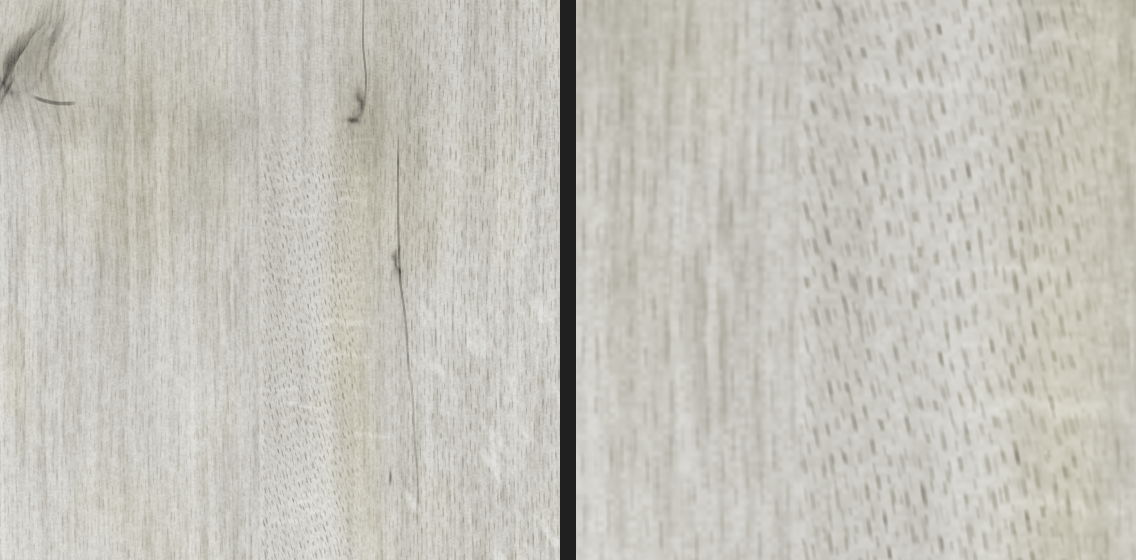
Left: the whole. Right: its middle third, enlarged.
Reproduce this texture procedurally as a Shadertoy shader.

```glsl
// Pale whitewashed oak boards with vertical grain, pores, cracks and a knot.

const vec3 DARK_WOOD = vec3(0.30, 0.29, 0.28);
const vec3 GREY_WOOD = vec3(0.70, 0.69, 0.65);
const vec3 PALE_WOOD = vec3(0.88, 0.88, 0.865);
const float SEAM_X = 0.467;

float hash(vec2 p) {
    return fract(sin(dot(p, vec2(127.1, 311.7))) * 43758.5453);
}

float noise(vec2 p) {
    vec2 i = floor(p), f = fract(p);
    f = f * f * (3.0 - 2.0 * f);
    float low = mix(hash(i), hash(i + vec2(1, 0)), f.x);
    float high = mix(hash(i + vec2(0, 1)), hash(i + vec2(1, 1)), f.x);
    return mix(low, high, f.y);
}

float fbm(vec2 p) {
    float sum = 0.0, amp = 0.53;
    for (int i = 0; i < 4; i++) {
        sum += amp * noise(p);
        p = p * 2.03 + 17.3;
        amp *= 0.5;
    }
    return sum;
}

// Soft elliptical spot, 1 at its centre.
float spot(vec2 p, vec2 centre, vec2 radius) {
    vec2 d = (p - centre) / radius;
    return exp(-dot(d, d));
}

// 1 between two limits, with soft ends.
float band(float v, float lo, float hi, float soft) {
    return smoothstep(lo - soft, lo + soft, v) * (1.0 - smoothstep(hi - soft, hi + soft, v));
}

// One tapered dash per cell, shifted at random in each column.
float pores(vec2 p, vec2 cell, float seed) {
    vec2 g = p / cell;
    g.y += 9.0 * hash(vec2(floor(g.x), seed));
    vec2 id = floor(g) + seed;
    vec2 d = fract(g) - 0.5;
    d.x += 0.4 * (hash(id) - 0.5);
    float len = mix(0.2, 0.5, hash(id + 5.1));
    float taper = 1.0 - smoothstep(0.3, 1.0, abs(d.y) / len);
    return taper * (1.0 - smoothstep(0.04, 0.28, abs(d.x))) * mix(0.25, 1.0, hash(id + 9.7));
}

// Thin dark thread that follows a given x.
float thread(float x, float pathX, float width) {
    return 1.0 - smoothstep(width * 0.3, width, abs(x - pathX));
}

// Pale curved ray flecks lying across the middle board.
float rayFlecks(vec2 p) {
    float sum = 0.0;
    for (int i = 0; i < 20; i++) {
        vec2 k = vec2(float(i), 3.7);
        vec2 d = p - vec2(mix(0.48, 0.67, hash(k)), mix(0.04, 0.76, hash(k + 1.3)));
        float halfLen = mix(0.02, 0.06, hash(k + 2.9));
        d.y += (hash(k + 4.1) - 0.4) * 6.0 * d.x * d.x + 0.008 * (noise(p * 40.0) - 0.5);
        sum += spot(d, vec2(0), vec2(halfLen, mix(0.002, 0.006, hash(k + 6.3))));
    }
    return min(sum, 1.0);
}

// Darkness of the knot: slanted fibres, a black core and a side split.
float knot(vec2 p) {
    vec2 d = p - vec2(0.045, 0.895);
    d += 0.014 * (vec2(noise(p * 28.0), noise(p * 28.0 + 40.0)) - 0.5);
    vec2 q = vec2(dot(d, vec2(0.64, 0.77)), dot(d, vec2(0.77, -0.64)));
    float body = spot(q, vec2(-0.015, 0), vec2(0.085, 0.032));
    float fibre = smoothstep(0.42, 0.78, noise(vec2(q.x * 14.0, q.y * 120.0 + q.x * 25.0)));
    float core = spot(p, vec2(0.012, 0.845), vec2(0.025, 0.018)) * noise(p * 90.0);
    float arcY = 0.815 + 4.0 * (p.x - 0.115) * (p.x - 0.115);
    float split = thread(p.y, arcY, 0.005) * band(p.x, 0.062, 0.132, 0.008);
    return body * (0.09 + 0.27 * fibre) + 0.22 * core + 0.22 * split;
}

// Darkness of the two long cracks and their ragged pockets.
float cracks(vec2 p) {
    float wob = 0.006 * (noise(vec2(p.y * 14.0, 2.0)) - 0.5);
    float ragged = 0.012 * (noise(p * 70.0) - 0.5);
    float upper = thread(p.x, 0.651 + wob, 0.0028) * smoothstep(0.79, 0.86, p.y);
    float lowX = 0.712 + 0.034 * (1.0 - smoothstep(0.05, 0.65, p.y)) + wob;
    float lower = thread(p.x, lowX, 0.003) * band(p.y, 0.07, 0.74, 0.03);
    lower *= mix(0.45, 1.0, smoothstep(0.3, 0.55, p.y));
    vec2 r = p + vec2(ragged, 0.0);
    float pockets = spot(r, vec2(0.642, 0.815), vec2(0.007, 0.026))
        + spot(r, vec2(0.634, 0.785), vec2(0.012, 0.005))
        + spot(r, vec2(0.709, 0.53), vec2(0.005, 0.024))
        + spot(p, vec2(0.697, 0.147), vec2(0.0025, 0.012));
    return 0.2 * upper + 0.22 * lower + 0.3 * min(pockets, 1.0);
}

// Broad grey clouds and stains.
float stains(vec2 p) {
    float s = 0.10 * (fbm(p * vec2(9.0, 3.0)) - 0.4) + 0.025 * smoothstep(0.3, 0.95, p.y);
    s += 0.07 * spot(p, vec2(0.03, 0.87), vec2(0.09, 0.10));
    s += 0.04 * spot(p, vec2(0.22, 0.79), vec2(0.16, 0.04));
    s += 0.05 * spot(p, vec2(0.40, 0.76), vec2(0.06, 0.07));
    s += 0.08 * spot(p, vec2(0.65, 0.78), vec2(0.04, 0.11));
    return s + 0.06 * spot(p, vec2(0.745, 0.68), vec2(0.05, 0.33));
}

void mainImage(out vec4 fragColor, in vec2 fragCoord) {
    vec2 p = fragCoord / iResolution.xy;
    float middle = band(p.x, SEAM_X, 0.64, 0.004 + 0.03 * step(0.55, p.x));
    middle *= 1.0 - smoothstep(0.68, 0.85, p.y);
    float right = smoothstep(0.66, 0.76, p.x);

    // Grain lines bend gently, and around the knot.
    vec2 g = p;
    g.x += 0.012 * (noise(p * vec2(5.0, 4.0)) - 0.5) + 0.03 * spot(p, vec2(0.06, 0.87), vec2(0.1));
    float lines = noise(g * vec2(150.0, 4.0)) * noise(g * vec2(230.0, 28.0));
    float wide = noise(g * vec2(55.0, 1.5));

    // Straight pores on the side boards, slanted ones in the middle.
    vec2 slant = g + vec2(0.22 * p.y + 0.02 * noise(p * 7.0), 0.0);
    float straightPores = pores(g, vec2(0.0075, 0.034), 3.0) + 0.6 * pores(g, vec2(0.0105, 0.055), 8.0);
    float slantPores = pores(slant, vec2(0.0085, 0.021), 5.0) + 0.6 * pores(slant, vec2(0.0065, 0.017), 11.0);

    // Pale marks: ray flecks, slanted flakes on the right, and the seam.
    vec2 flake = vec2(p.x * 0.86 + p.y * 0.5, p.y * 0.86 - p.x * 0.5);
    float flakes = smoothstep(0.58, 0.8, fbm(flake * vec2(38.0, 11.0)));
    flakes *= right * (1.0 - smoothstep(0.4, 0.75, p.y));
    float pale = 0.045 * rayFlecks(p) + 0.055 * flakes + 0.025 * thread(p.x, SEAM_X, 0.005);

    float tone = 0.865 - stains(p) - 0.12 * lines * (1.0 - 0.5 * middle) - 0.05 * wide;
    tone -= straightPores * mix(0.07, 0.12, right) * (1.0 - middle) * (1.0 - 0.7 * flakes);
    tone -= slantPores * 0.15 * middle;
    tone += pale + 0.05 * (noise(p * 310.0) - 0.5) + 0.025 * (noise(p * vec2(120.0, 190.0)) - 0.5);
    tone -= knot(p) + cracks(p);

    // Tone to colour, with faint warm patches.
    vec3 wood = mix(DARK_WOOD, GREY_WOOD, clamp((tone - 0.29) / 0.40, 0.0, 1.0));
    wood = mix(wood, PALE_WOOD, clamp((tone - 0.69) / 0.19, 0.0, 1.0));
    float warm = smoothstep(0.45, 0.75, fbm(p * vec2(8.0, 3.0) + 31.0)) + spot(p, vec2(0.63, 0.4), vec2(0.04, 0.4));
    fragColor = vec4(wood - warm * vec3(0.0, 0.004, 0.022), 1.0);
}
```
